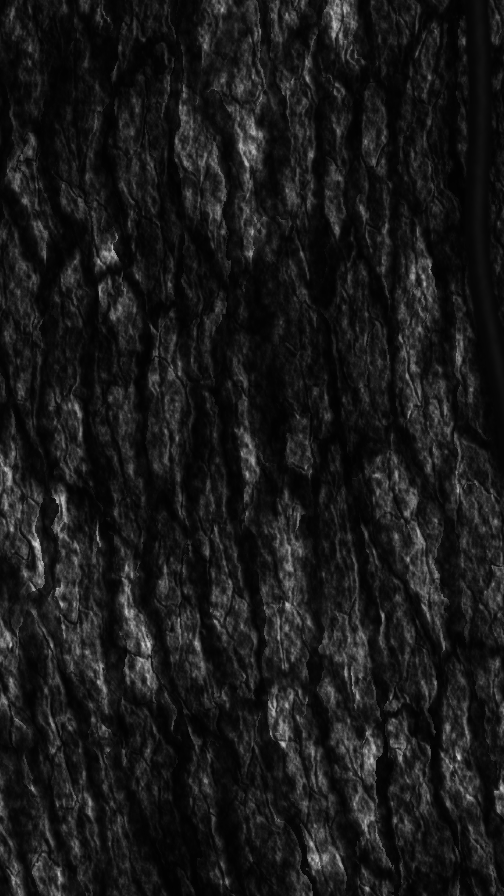
Reproduce this texture procedurally as a WebGL 1 fragment shader.

```glsl
precision highp float;
uniform vec2 u_resolution;

float hash(vec2 p) {
  vec3 q = fract(vec3(p.xyx) * 0.1031);
  q += dot(q, q.yzx + 33.33);
  return fract((q.x + q.y) * q.z);
}

float noise(vec2 p) {
  vec2 i = floor(p), f = fract(p);
  f = f * f * (3.0 - 2.0 * f);
  return mix(mix(hash(i), hash(i + vec2(1, 0)), f.x),
             mix(hash(i + vec2(0, 1)), hash(i + vec2(1, 1)), f.x), f.y);
}

float fbm(vec2 p) {
  float sum = 0.0, amp = 0.53;
  for (int i = 0; i < 4; i++) {
    sum += amp * noise(p);
    p = p * 2.03 + 17.3;
    amp *= 0.5;
  }
  return sum;
}

// Voronoi plates: x = distance to the crack, y = random value per plate.
// Cracks across the trunk come out thinner than cracks along it.
vec2 plates(vec2 p) {
  vec2 cell = floor(p), f = fract(p);
  vec2 nearest = vec2(8.0), second = vec2(9.0);
  float id = 0.0;
  for (int j = -1; j <= 1; j++) {
    for (int i = -1; i <= 1; i++) {
      vec2 g = vec2(float(i), float(j));
      vec2 c = cell + g;
      vec2 r = g + 0.05 + 0.9 * vec2(hash(c), hash(c + 53.7)) - f;
      if (dot(r, r) < dot(nearest, nearest)) {
        second = nearest;
        nearest = r;
        id = hash(c + 91.1);
      } else if (dot(r, r) < dot(second, second)) {
        second = r;
      }
    }
  }
  vec2 n = normalize(second - nearest);
  return vec2(dot(0.5 * (nearest + second), n) / length(n * vec2(1.0, 0.25)), id);
}

// Bark surface: x = height, y = log brightness, z = plate mask
vec3 bark(vec2 p) {
  vec2 g = vec2(p.x + 0.2 * p.y - 0.055 * p.y * p.y, p.y);
  vec2 bend = vec2(fbm(g * vec2(8, 4)), fbm(g * vec2(8, 4) + 37.0)) - 0.5;
  vec2 jag = vec2(fbm(g * vec2(38, 22) + 9.0), fbm(g * vec2(38, 22) + 63.0)) - 0.5;
  g += bend * vec2(0.07, 0.2) + jag * vec2(0.032, 0.06);

  vec2 big = plates(g * vec2(10.0, 2.4));
  vec2 small = plates(g * vec2(23.0, 7.0) + 5.0);
  float deep = smoothstep(0.02, 0.14 + 0.26 * big.y, big.x);
  float fine = smoothstep(0.0, 0.2, small.x);
  float ridges = fbm(g * vec2(46, 12));
  float grain = fbm(p * vec2(88, 66) + 3.0);

  float height = 0.5 * deep + 0.2 * fine + 0.6 * ridges + 0.4 * grain;
  float tone = 1.5 * (deep - 0.62) + 0.5 * (fine - 0.68) + 0.7 * (big.y - 0.5)
             + 0.7 * (small.y - 0.5) * fine + 2.5 * (ridges - 0.5) + 2.7 * (grain - 0.5);
  return vec3(height, tone, deep);
}

void main() {
  vec2 p = gl_FragCoord.xy / u_resolution.x;

  // Relief lit from the upper right, kept out of the cracks
  vec3 surface = bark(p);
  float slope = surface.x - bark(p + vec2(0.0036, 0.0020)).x;
  float tone = surface.y + clamp(4.0 * slope, -0.6, 0.55) * mix(0.2, 1.0, surface.z);

  // Broad light and scattered pale chips
  tone += 2.3 * (fbm(p * vec2(5.0, 2.0) + 11.0) - 0.5);
  tone += 0.6 * (p.x - 0.5) * (1.3 - 0.7 * p.y);
  tone += 0.75 * surface.z * smoothstep(0.57, 0.72, fbm(p * vec2(12.0, 4.0) + 20.0));

  // Smooth dark stem along the right edge, with its shadow
  float centre = 0.947 + 0.065 * (1.0 - smoothstep(0.8, 1.4, p.y))
               + 0.006 * sin(p.y * 9.0);
  float across = (p.x - centre) / 0.024;
  float present = smoothstep(0.75, 0.9, p.y);
  tone -= 1.3 * present * exp(-0.35 * across * across);
  float value = 0.059 * exp(tone);
  value /= 1.0 + 0.8 * value;
  float stem = 0.018 + 0.04 * exp(-5.0 * (across - 0.15) * (across - 0.15));
  stem *= 0.75 + 0.5 * fbm(p * vec2(80, 50));
  float edge = 0.12 + 1.0 / (0.024 * u_resolution.x);
  value = mix(value, stem, present * (1.0 - smoothstep(1.0 - edge, 1.0 + edge, abs(across))));

  gl_FragColor = vec4(vec3(value + 0.004), 1.0);
}
```
